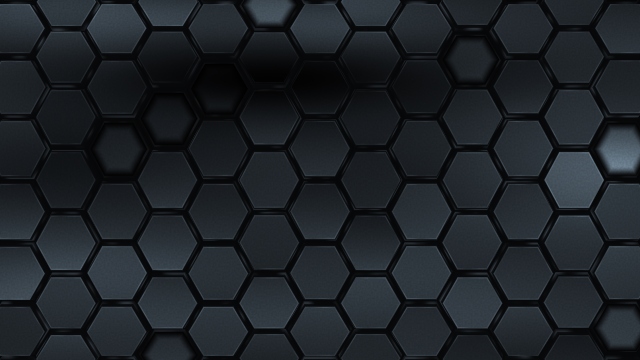
Reproduce this background procedurally as a Shadertoy shader.

```glsl
// Glossy black hexagonal pillars seen from above, with a few sunken ones.
// Each pillar is a stack of tapering hexagon slices painted from the floor up;
// slices lean toward the centre for perspective, and broad soft lights tint them.

const float LEVELS = 7.0;                 // slices in a full-height pillar
const float COLUMN_STEP = 0.8660254;      // column spacing, row spacing being 1
const vec2 GRID_SCALE = vec2(6.133, 5.67);
const vec2 LEAN = vec2(0.018, 0.045);     // perspective shift of the floor
const vec3 STEEL = vec3(0.84, 1.0, 1.12);

float hash(vec2 p) {
    vec3 q = fract(p.xyx * vec3(0.1031, 0.1030, 0.0973));
    q += dot(q, q.yzx + 33.33);
    return fract((q.x + q.y) * q.z);
}

vec2 gradientAt(vec2 p) {
    float a = 6.2831853 * hash(p + 71.0);
    return vec2(cos(a), sin(a));
}

float gradientNoise(vec2 p) {
    vec2 i = floor(p), f = fract(p);
    vec2 u = f * f * f * (f * (f * 6.0 - 15.0) + 10.0);
    vec2 e = vec2(1.0, 0.0);
    float a = dot(gradientAt(i), f);
    float b = dot(gradientAt(i + e.xy), f - e.xy);
    float c = dot(gradientAt(i + e.yx), f - e.yx);
    float d = dot(gradientAt(i + e.xx), f - e.xx);
    return mix(mix(a, b, u.x), mix(c, d, u.x), u.y);
}

// Signed distance to a flat-topped hexagon of the given apothem
float hexDistance(vec2 p, float apothem) {
    p = abs(p);
    return max(p.y, p.x * COLUMN_STEP + p.y * 0.5) - apothem;
}

float softSpot(vec2 p, vec2 centre, vec2 size) {
    vec2 d = (p - centre) / size;
    return exp(-dot(d, d));
}

// Broad reflections over the whole field, uv from 0 to 1
float fieldLight(vec2 uv) {
    float light = 0.135;
    light += 0.12 * softSpot(uv, vec2(0.08, 0.96), vec2(0.22, 0.10));
    light += 0.09 * softSpot(uv, vec2(0.52, 0.95), vec2(0.25, 0.09));
    light += 0.15 * softSpot(uv, vec2(0.94, 0.52), vec2(0.20, 0.17));
    light += 0.07 * softSpot(uv, vec2(0.60, 0.20), vec2(0.55, 0.16));
    light += 0.05 * softSpot(uv, vec2(0.10, 0.24), vec2(0.20, 0.14));
    light -= 0.04 * softSpot(uv, vec2(0.10, 0.55), vec2(0.25, 0.15));
    light *= 1.0 - 0.96 * softSpot(uv, vec2(0.42, 0.78), vec2(0.30, 0.10));
    return light;
}

float pillarLevel(vec2 cell) {
    float r = hash(cell + 19.0);
    return r < 0.13 ? 3.0 : (r < 0.32 ? 6.0 : LEVELS);
}

// Top face: field light, slanted sheen, fine grain and a thin rim
float faceShade(vec2 q, float d, vec2 cell, float light, float level) {
    float tone = 0.82 + 0.40 * hash(cell + 5.0);
    float slant = mix(-0.75, 0.45, hash(cell + 41.0));
    float shade = light * tone * (1.0 + slant * q.y);
    shade *= 1.0 + 0.10 * gradientNoise(q * 30.0 + cell * 7.0);
    float sunken = step(level, 4.0);
    shade *= mix(1.0, 1.25 * smoothstep(0.02, -0.16, d), sunken);
    float rim = smoothstep(0.018, 0.0, abs(d + 0.014));
    float glint = 0.5 + gradientNoise(q * 4.0 + cell * 3.0);
    return shade + rim * glint * (1.0 - sunken) * (0.045 + 0.35 * light);
}

// Side slice: near black, with a broken glossy streak halfway up
float wallShade(vec2 q, vec2 cell, float height, float light) {
    float streak = smoothstep(0.22, 0.0, abs(height - 0.55));
    float broken = smoothstep(-0.15, 0.45, gradientNoise(q * 3.0 + cell * 5.0));
    return 0.022 + 0.012 * height + streak * broken * (0.10 + 0.50 * light);
}

void mainImage(out vec4 fragColor, in vec2 fragCoord) {
    vec2 uv = fragCoord / iResolution.xy;
    vec2 p = (fragCoord - 0.5 * iResolution.xy) / iResolution.y * GRID_SCALE;
    p.y += 0.008 * p.y * p.y * p.y;       // rows narrow toward top and bottom
    float blur = 0.75 * GRID_SCALE.y / iResolution.y;
    float light = fieldLight(uv);
    float column = round(p.x / COLUMN_STEP);
    float shade = 0.012;                  // floor

    for (float k = 0.0; k <= LEVELS; k++) {
        for (float i = -1.0; i <= 1.0; i++) {
            float c = column + i;
            float stagger = 0.5 * mod(c + 1.0, 2.0);
            float row = round(p.y - stagger);
            for (float j = -1.0; j <= 1.0; j++) {
                vec2 cell = vec2(c, row + j);
                float level = pillarLevel(cell);
                if (k > level) continue;
                vec2 centre = vec2(c * COLUMN_STEP, cell.y + stagger);
                vec2 q = p - centre * (1.0 - LEAN * (1.0 - k / LEVELS));
                float height = k / level;
                float topSize = level < 4.0 ? 0.42 : 0.442;
                float d = hexDistance(q, mix(0.5, topSize, height));
                float paint = k == level ? faceShade(q, d, cell, light, level)
                                         : wallShade(q, cell, height, light);
                shade = mix(shade, paint, smoothstep(blur, -blur, d));
            }
        }
    }
    fragColor = vec4(shade * STEEL + vec3(0.004, 0.002, 0.004), 1.0);
}
```
